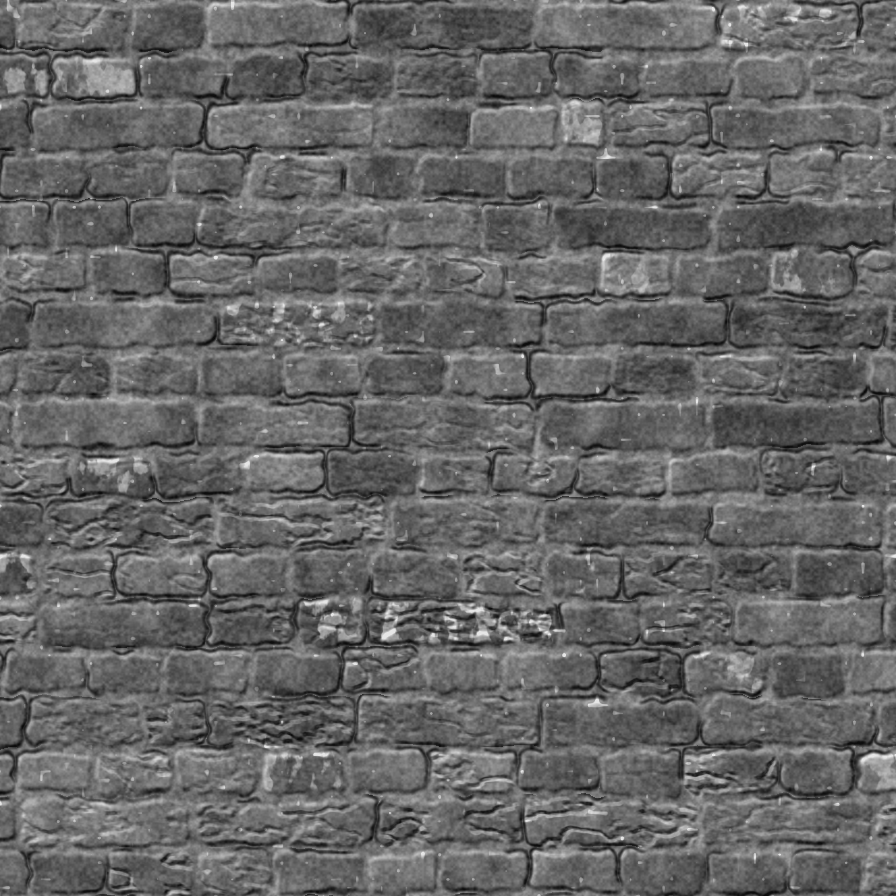
This texture is drawn by a Shadertoy shader. Its source:

```glsl
// Weathered grey brick wall: 18 courses alternating long stretchers and short headers.
// Each brick is a jittered rounded box; its height field, mixed with noise for chips
// and cracks, is lit from the upper left, then stained, whitewashed and grained.

const float COURSES = 18.0;
const float STRETCHERS = 5.25;
const float HEADERS = 10.6;
const float MORTAR_TONE = 0.46;
const float BRICK_TONE = 0.385;
const float PAINT_TONE = 0.68;

struct Brick {
    vec2 id;
    vec2 local;
    float dist;
};

float hash(vec2 p) {
    vec3 a = fract(p.xyx * 0.1031);
    a += dot(a, a.yzx + 33.33);
    return fract((a.x + a.y) * a.z);
}

float noise(vec2 p) {
    vec2 i = floor(p), f = fract(p);
    f = f * f * (3.0 - 2.0 * f);
    return mix(mix(hash(i), hash(i + vec2(1, 0)), f.x),
               mix(hash(i + vec2(0, 1)), hash(i + vec2(1, 1)), f.x), f.y);
}

float fbm(vec2 p) {
    float sum = 0.0, amp = 0.53;
    for (int i = 0; i < 4; i++) {
        sum += amp * noise(p);
        p = mat2(1.6, 1.2, -1.2, 1.6) * p + 17.3;
        amp *= 0.5;
    }
    return sum;
}

float roundBox(vec2 p, vec2 halfSize, float radius) {
    vec2 a = abs(p) - halfSize + radius;
    return length(max(a, 0.0)) + min(max(a.x, a.y), 0.0) - radius;
}

// Jittered position of a vertical joint, in brick widths
float jointAt(float i, float row) {
    return i + 0.18 * (hash(vec2(i, row) + 7.7) - 0.5);
}

// Finds the brick around q, where one unit is one course
Brick layBrick(vec2 q) {
    float row = floor(q.y);
    bool stretcher = mod(row, 2.0) > 0.5;
    float width = COURSES / (stretcher ? STRETCHERS : HEADERS);
    float start = stretcher ? 0.3 + 0.6 * hash(vec2(row, 3.0)) : width * hash(vec2(row, 5.0));
    float x = (q.x - start) / width;
    float i = floor(x);
    if (x < jointAt(i, row)) i -= 1.0;
    else if (x > jointAt(i + 1.0, row)) i += 1.0;
    float left = jointAt(i, row), right = jointAt(i + 1.0, row);
    float part = 0.0;

    // Some stretchers are broken into two pieces
    if (stretcher && hash(vec2(i, row) + 51.0) < 0.17) {
        float cut = mix(left, right, mix(0.3, 0.65, hash(vec2(i, row) + 63.0)));
        if (x < cut) right = cut;
        else { left = cut; part = 1.0; }
    }
    vec2 id = vec2(2.0 * i + part, row);
    vec2 local = vec2((x - 0.5 * (left + right)) * width, q.y - row - 0.5);
    local.y += 0.05 * (hash(id + 9.0) - 0.5) + 0.05 * (hash(id + 13.0) - 0.5) * local.x;
    float halfHeight = (stretcher ? 0.435 : 0.405) - 0.05 * hash(id + 21.0);
    vec2 halfSize = vec2(0.5 * (right - left) * width - 0.075, halfHeight);
    return Brick(id, local, roundBox(local, halfSize, 0.13));
}

// Bends the courses and frays the brick edges
vec2 wobble(vec2 q) {
    vec2 slow = vec2(noise(q * 0.9), noise(q * 0.9 + 31.0)) - 0.5;
    vec2 fine = vec2(noise(q * 4.5 + 11.0), noise(q * 4.5 + 47.0)) - 0.5;
    return q + 0.12 * slow + 0.11 * fine;
}

float coverage(float dist, float soft) {
    return 1.0 - smoothstep(-soft, soft, dist);
}

// Raised rough bricks over crumbly mortar
float relief(vec2 q, float soft) {
    Brick b = layBrick(wobble(q));
    float wear = pow(hash(b.id + 81.0), 2.0) * mix(1.3, 0.6, q.y / COURSES);
    float ridge = abs(2.0 * fbm(q * vec2(1.3, 2.6) + b.id * 3.1) - 1.0);
    float face = 0.85 + 0.12 * fbm(q * 5.0) - 0.6 * wear * (1.0 - smoothstep(0.0, 0.22, ridge));
    float mortar = 0.2 + 0.5 * fbm(q * 4.0 + 90.0);
    return mix(mortar, face, coverage(b.dist, soft));
}

void mainImage(out vec4 fragColor, in vec2 fragCoord) {
    vec2 q = fragCoord / iResolution.xy * COURSES;
    float soft = max(0.06, COURSES / iResolution.y);
    Brick b = layBrick(wobble(q));
    float onBrick = coverage(b.dist, soft);

    // Base tones with per-brick variation and stains
    float stain = fbm(q * 1.7 + b.id * 5.3) - 0.5;
    float brick = BRICK_TONE + 0.13 * (hash(b.id) - 0.5) + 0.3 * stain;
    float mortar = MORTAR_TONE + 0.3 * (fbm(q * 3.5) - 0.5);
    float tone = mix(mortar, brick, onBrick);

    // Flaking whitewash on a few bricks, and tiny pale flecks
    float painted = step(0.93, hash(b.id + 37.0)) * onBrick;
    float flakes = smoothstep(0.49, 0.62, fbm(q * vec2(3.2, 2.2) + 5.0));
    tone = mix(tone, PAINT_TONE, 0.8 * painted * flakes);
    tone += 0.25 * smoothstep(0.9, 0.98, noise(q * 6.0 + 70.0));

    // Relief light, with dark gaps left in parts of the joints
    vec2 toLight = vec2(-0.035, 0.075);
    float slope = relief(q, soft) - relief(q + toLight, soft);
    float gap = smoothstep(-0.02, 0.05, b.dist) * (1.0 - smoothstep(0.05, 0.12, b.dist));
    tone *= 1.0 + clamp(1.15 * slope, -0.62, 0.5);
    tone *= 1.0 - 0.6 * gap * smoothstep(0.5, 0.68, noise(q * 1.6 + 23.0));

    // Sandy grain
    tone += 0.13 * (noise(q * 13.0) - 0.5) + 0.07 * (noise(q * 24.0 + 8.0) - 0.5);
    fragColor = vec4(vec3(clamp(tone, 0.05, 0.9)), 1.0);
}
```
